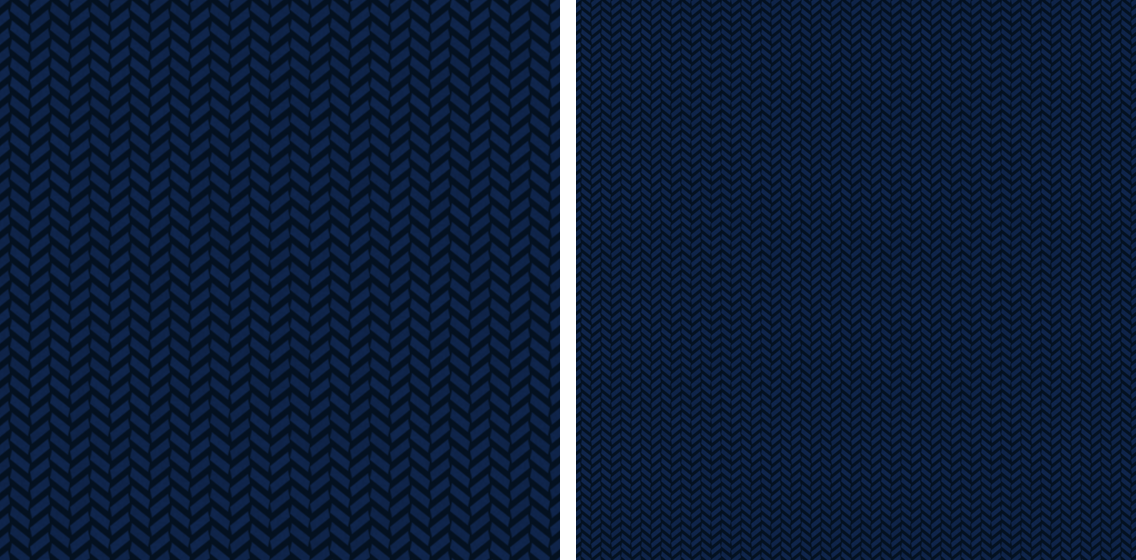
Left, the tile; right, the same tile 2 across and 2 down.
Reproduce this pattern procedurally as a three.js fragment shader.

```glsl
// Navy herringbone weave: columns of slanted stitches that alternate in direction.
varying vec2 vUv;

const float COLUMNS = 28.0;        // even, so directions alternate across the seam
const float ROWS = 30.0;           // stitches in each column
const float COLUMN_OFFSET = 0.5;   // in columns
const float SLOPE = 0.8;           // rise over run of a stitch
const float STITCH_LENGTH = 0.90;  // share of the column width
const float STITCH_HEIGHT = 0.58;  // share of the row height
const float END_LEAN = 0.2;        // slant of the stitch ends
const float CORNER = 0.0016;       // corner radius
const float SOFTNESS = 0.0021;     // half width of the blurred edge
const float PAIR_SHIFT = 0.3;      // row shift between the two directions
const float COLUMN_JITTER = 0.4;   // random row shift of each column
const float STITCH_VARIATION = 0.06;
const float GRAIN_CELLS = 256.0;
const float GRAIN_STRENGTH = 0.08;
const vec3 GROUND = vec3(0.017, 0.066, 0.125);
const vec3 THREAD = vec3(0.060, 0.143, 0.292);

float hash(vec2 p) {
  vec3 q = fract(vec3(p.xyx) * 0.1031);
  q += dot(q, q.yzx + 33.33);
  return fract((q.x + q.y) * q.z);
}

// Value noise that wraps after a whole number of cells.
float wrappedNoise(vec2 uv, float cells) {
  vec2 p = uv * cells;
  vec2 i = floor(p);
  vec2 f = fract(p);
  f = f * f * (3.0 - 2.0 * f);
  vec2 a = mod(i, cells);
  vec2 b = mod(i + 1.0, cells);
  return mix(mix(hash(a), hash(vec2(b.x, a.y)), f.x),
             mix(hash(vec2(a.x, b.y)), hash(b), f.x), f.y);
}

float roundedBox(vec2 p, vec2 halfSize, float radius) {
  vec2 d = abs(p) - halfSize + radius;
  return length(max(d, 0.0)) + min(max(d.x, d.y), 0.0) - radius;
}

void main() {
  // Column and its direction
  float across = vUv.x * COLUMNS - COLUMN_OFFSET;
  float column = mod(floor(across), COLUMNS);
  float odd = mod(column, 2.0);
  float direction = odd * 2.0 - 1.0;
  float x = (fract(across) - 0.5) / COLUMNS;

  // Row, sheared along the stitch
  float phase = PAIR_SHIFT * odd + COLUMN_JITTER * hash(vec2(column, 7.0));
  float along = (vUv.y - direction * SLOPE * x) * ROWS + phase;
  float row = mod(floor(along), ROWS);
  float y = (fract(along) - 0.5) / ROWS;

  // Stitch with leaning ends
  float slant = inversesqrt(1.0 + SLOPE * SLOPE);
  vec2 p = vec2(x + direction * END_LEAN * y, y * slant);
  vec2 halfSize = 0.5 * vec2(STITCH_LENGTH / COLUMNS, STITCH_HEIGHT * slant / ROWS);
  float edge = roundedBox(p, halfSize, CORNER);
  float stitch = 1.0 - smoothstep(-SOFTNESS, SOFTNESS, edge);

  // Thread variation and cloth grain
  float shade = 1.0 + STITCH_VARIATION * (hash(vec2(column, row + 50.0)) - 0.5);
  float grain = 1.0 + GRAIN_STRENGTH * (wrappedNoise(vUv, GRAIN_CELLS) - 0.5);
  gl_FragColor = vec4(mix(GROUND, THREAD * shade, stitch) * grain, 1.0);
}
```
